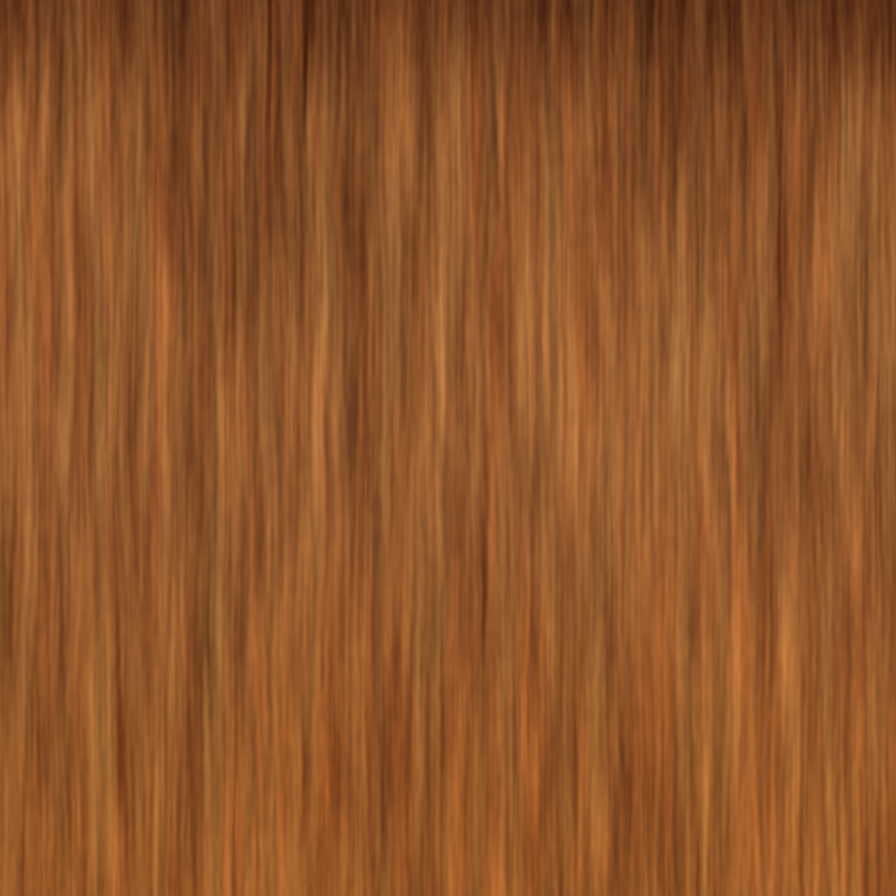
Write a Shadertoy shader that draws this texture.

```glsl
vec2 gradientAt(vec2 cell) {
    uvec2 q = uvec2(ivec2(cell) + 4096);
    uint h = q.x * 1597334677u ^ q.y * 3812015801u;
    h = (h ^ (h >> 15)) * 2246822519u;
    h = (h ^ (h >> 13)) * 3266489917u;
    float angle = float((h ^ (h >> 16)) & 65535u) * 6.2831853 / 65536.0;
    return vec2(cos(angle), sin(angle));
}

float gradientNoise(vec2 p) {
    vec2 i = floor(p), f = p - i;
    vec2 u = f * f * f * (f * (f * 6.0 - 15.0) + 10.0);
    vec2 e = vec2(1, 0);
    float low = mix(dot(gradientAt(i), f), dot(gradientAt(i + e), f - e), u.x);
    float high = mix(dot(gradientAt(i + e.yx), f - e.yx),
                     dot(gradientAt(i + 1.0), f - 1.0), u.x);
    return mix(low, high, u.y);
}

// Long vertical fibres, from broad bands to hair-thin lines
float fibres(vec2 p) {
    float sum = 0.0, width = 21.0, stretch = 1.3;
    for (int i = 0; i < 5; i++) {
        float weight = i == 0 ? 0.24 : 0.36;
        sum += weight * gradientNoise(p * vec2(width, stretch) + float(i) * 37.3);
        width *= 1.75;
        stretch *= 1.6;
    }
    return sum;
}

// Dark stain hanging from the top edge in two soft lobes
float stain(vec2 p) {
    float edge = 0.75 - 0.13 * cos((p.x - 0.29) * 12.3);
    edge += 0.13 * gradientNoise(p * vec2(9.0, 2.0) + 5.0);
    edge += 0.10 * gradientNoise(p * vec2(28.0, 1.5) + 19.0);
    float lobes = smoothstep(edge - 0.09, edge + 0.17, p.y);
    return 0.27 * lobes + 0.42 * smoothstep(0.84, 1.04, p.y);
}

void mainImage(out vec4 fragColor, in vec2 fragCoord) {
    vec2 uv = fragCoord / iResolution.xy;
    vec2 p = uv;
    p.x += 0.003 * gradientNoise(uv * vec2(8.0, 5.0));
    p.x += 0.0006 * gradientNoise(uv * vec2(40.0, 38.0));

    // Scattered dark pores and pale threads
    float pore = smoothstep(0.20, 0.55, gradientNoise(p * vec2(75.0, 3.2) + 61.0));
    float thread = smoothstep(0.22, 0.55, gradientNoise(p * vec2(62.0, 2.6) + 83.0));
    float fleck = gradientNoise(p * vec2(210.0, 42.0) + 11.0);

    float tone = 0.62 + fibres(p) - stain(p);
    tone += 0.16 * thread - 0.25 * pore + 0.14 * fleck;
    tone += 0.12 * gradientNoise(uv * vec2(5.0, 2.5) + 47.0);

    vec3 umber = vec3(0.395, 0.215, 0.105);
    vec3 honey = vec3(0.69, 0.435, 0.23);
    vec3 color = mix(umber, honey, clamp(tone, -0.45, 1.25));

    // Streaks drift between reddish and olive, richer orange low down
    float hue = gradientNoise(p * vec2(48.0, 2.2) + 29.0)
              + 0.6 * gradientNoise(p * vec2(110.0, 4.0) + 71.0);
    color *= 1.0 + hue * vec3(0.06, -0.05, -0.10);
    color *= mix(vec3(1.03, 0.99, 0.87), vec3(1.0), smoothstep(0.0, 0.5, uv.y));

    fragColor = vec4(clamp(color, 0.0, 1.0), 1.0);
}
```
